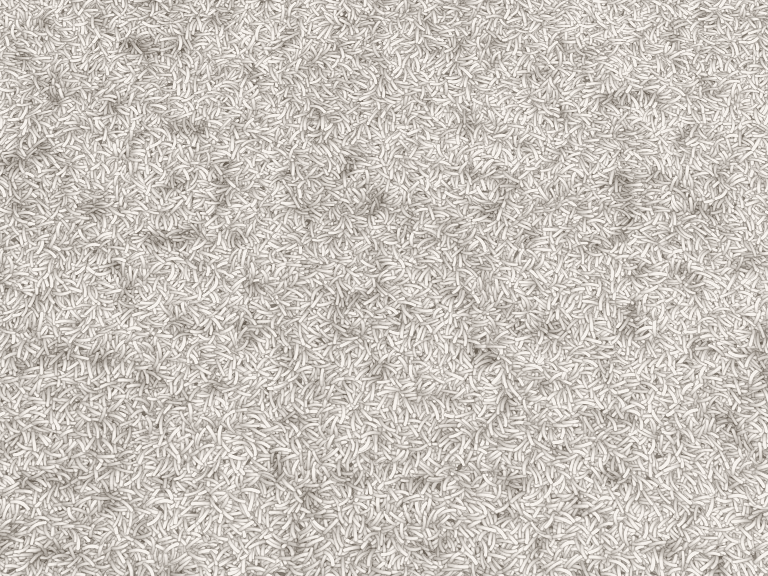
Write a Shadertoy shader that draws this texture.

```glsl
#define LAYERS 7
#define CELL 0.0185
#define STRAND_LENGTH 0.0165
#define STRAND_RADIUS 0.0031
#define SHADOW_WIDTH 0.0042
#define SHADOW_DEPTH 0.36
#define TUFT_SCALE 13.0
#define SPREAD 1.9
#define TIP_TONE 1.06
#define DEEP_WOOL vec3(0.40, 0.365, 0.325)
#define PALE_WOOL vec3(0.970, 0.952, 0.932)

const float TAU = 6.2831853;

vec3 hash3(vec2 p) {
    vec3 q = fract(p.xyx * vec3(0.1031, 0.1030, 0.0973));
    q += dot(q, q.yxz + 33.33);
    return fract((q.xxy + q.yzz) * q.zyx);
}

vec2 gradientAt(vec2 cell) {
    float a = TAU * hash3(cell).x;
    return vec2(cos(a), sin(a));
}

float gradientNoise(vec2 p) {
    vec2 i = floor(p), f = fract(p);
    vec2 u = f * f * f * (f * (f * 6.0 - 15.0) + 10.0);
    vec2 e = vec2(0.0, 1.0);
    float low = mix(dot(gradientAt(i), f),
                    dot(gradientAt(i + e.yx), f - e.yx), u.x);
    float high = mix(dot(gradientAt(i + e), f - e),
                     dot(gradientAt(i + 1.0), f - 1.0), u.x);
    return mix(low, high, u.y);
}

// Lays one curved strand, with its contact shadow, over the tone below
float layStrand(float tone, vec2 p, vec2 root, vec3 rnd, vec3 look, float pixel) {
    vec2 tuft = root * TUFT_SCALE;
    float angle = -0.9 + 6.0 * gradientNoise(tuft + 40.0) + SPREAD * (rnd.z - 0.5);
    vec2 dir = vec2(cos(angle), sin(angle));
    vec2 d = p - root;
    vec2 q = vec2(dot(d, dir), dot(d, vec2(-dir.y, dir.x)));

    float len = STRAND_LENGTH * mix(0.65, 1.0, look.x);
    float along = clamp(q.x / len, -1.0, 1.0);
    q.y -= len * 0.6 * (look.y - 0.5) * (1.0 - along * along);
    float radius = STRAND_RADIUS * mix(0.8, 1.1, look.z);
    float r = length(vec2(max(abs(q.x) - len, 0.0), q.y));
    float edge = r - radius;

    float shade = 1.0 - clamp(edge / SHADOW_WIDTH, 0.0, 1.0);
    tone *= 1.0 - SHADOW_DEPTH * shade * shade;

    float round2 = min(r * r / (radius * radius), 1.0);
    float rootDark = 0.5 - 0.5 * along;
    float wool = TIP_TONE - 0.22 * round2 - 0.30 * rootDark * rootDark
               + 0.24 * (look.y * look.z - 0.3);
    return mix(tone, wool, clamp(0.5 - edge / pixel, 0.0, 1.0));
}

void mainImage(out vec4 fragColor, in vec2 fragCoord) {
    vec2 uv = fragCoord / iResolution.y;
    float aspect = iResolution.x / iResolution.y;

    // The far side of the pile recedes a little
    float recede = 1.0 + 0.16 * uv.y;
    vec2 p = (uv - vec2(0.5 * aspect, 0.0)) * recede + 3.0;
    float pixel = recede / iResolution.y;

    // Strands stacked from the backing to the surface
    float tone = 0.22;
    for (int layer = 0; layer < LAYERS; layer++) {
        vec2 shift = hash3(vec2(float(layer) + 5.0, 71.0)).xy;
        vec2 home = floor(p / CELL + shift);
        for (int k = 0; k < 9; k++) {
            vec2 cell = home + vec2(k % 3 - 1, k / 3 - 1);
            vec2 seed = cell + float(layer) * vec2(317.0, 191.0);
            vec3 rnd = hash3(seed);
            vec3 look = hash3(seed + 1703.0);
            vec2 root = (cell + rnd.xy - shift) * CELL;
            tone = layStrand(tone, p, root, rnd, look, pixel);
        }
    }

    // Hollows between tufts, broad unevenness and fine fibre
    float hollow = gradientNoise(p * TUFT_SCALE * 1.3);
    tone -= 0.20 * smoothstep(0.08, 0.5, hollow);
    tone += 0.10 * gradientNoise(p * 5.0 + 9.0);
    tone += 0.05 * (uv.x / aspect - 0.5);
    tone += 0.07 * gradientNoise(p * 260.0);

    vec3 color = mix(DEEP_WOOL, PALE_WOOL, clamp(tone, 0.0, 1.0));
    fragColor = vec4(color, 1.0);
}
```
